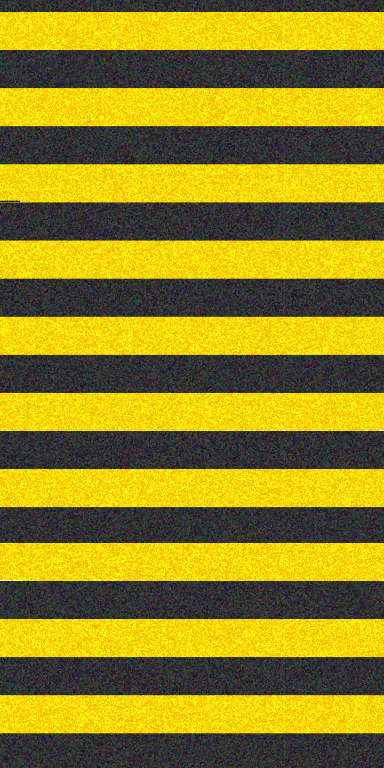
Reproduce this pattern procedurally as a Shadertoy shader.

```glsl
vec3 hash3(vec2 cell) {
    vec3 h = fract(cell.xyx * vec3(0.1031, 0.1030, 0.0973));
    h += dot(h, h.yxz + 33.33);
    return fract((h.xxy + h.yzz) * h.zyx);
}

// Cellular noise: random tint of the nearest jittered point
vec3 cellularTint(vec2 q) {
    vec2 base = floor(q);
    float nearest = 9.0;
    vec3 tint = vec3(0.5);
    for (int j = -1; j <= 1; j++) {
        for (int i = -1; i <= 1; i++) {
            vec2 cell = base + vec2(i, j);
            vec2 offset = cell + hash3(cell + 17.0).xy - q;
            float d = dot(offset, offset);
            if (d < nearest) {
                nearest = d;
                tint = hash3(cell + 91.0);
            }
        }
    }
    return tint;
}

// Smooth coverage of a box
float boxMask(vec2 p, vec2 center, vec2 halfSize, float pixel) {
    vec2 d = abs(p - center) - halfSize;
    return 1.0 - smoothstep(-0.5 * pixel, 0.5 * pixel, max(d.x, d.y));
}

void mainImage(out vec4 fragColor, in vec2 fragCoord) {
    float pixel = 1.0 / iResolution.y;
    vec2 p = fragCoord * pixel;
    p.y = 1.0 - p.y;

    // Equal stripes, with a slight slip in the lower part
    float period = 0.0992;
    float slip = 0.0031 * step(0.684, p.y);
    float phase = (p.y + slip - 0.0156) / period;
    float edge = (0.25 - abs(fract(phase + 0.25) - 0.5)) * period;
    float stripe = smoothstep(-0.5 * pixel, 0.5 * pixel, edge);
    vec3 charcoal = vec3(0.187, 0.187, 0.200);
    vec3 yellow = vec3(0.970, 0.850, 0.035);
    vec3 color = mix(charcoal, yellow, stripe);

    // Worn slivers on the stripe edges
    color = mix(color, charcoal, boxMask(p, vec2(0.0, 0.2622), vec2(0.026, 0.0010), pixel));
    float chips = boxMask(p, vec2(0.0, 0.7558), vec2(0.029, 0.0008), pixel);
    chips += boxMask(p, vec2(0.370, 0.5602), vec2(0.0025, 0.0008), pixel);
    chips += boxMask(p, vec2(0.497, 0.5602), vec2(0.0030, 0.0008), pixel);
    color = mix(color, vec3(0.95, 0.94, 0.85), min(chips, 1.0) * 0.8);

    // Faint vertical seam
    color += 0.04 * boxMask(p, vec2(0.370, 0.5), vec2(0.0007, 0.5), pixel);

    // Fine coloured grain
    color += (cellularTint(p * 480.0) - 0.5) * mix(vec3(0.20), vec3(0.16, 0.24, 0.12), stripe);
    fragColor = vec4(clamp(color, 0.0, 1.0), 1.0);
}
```
